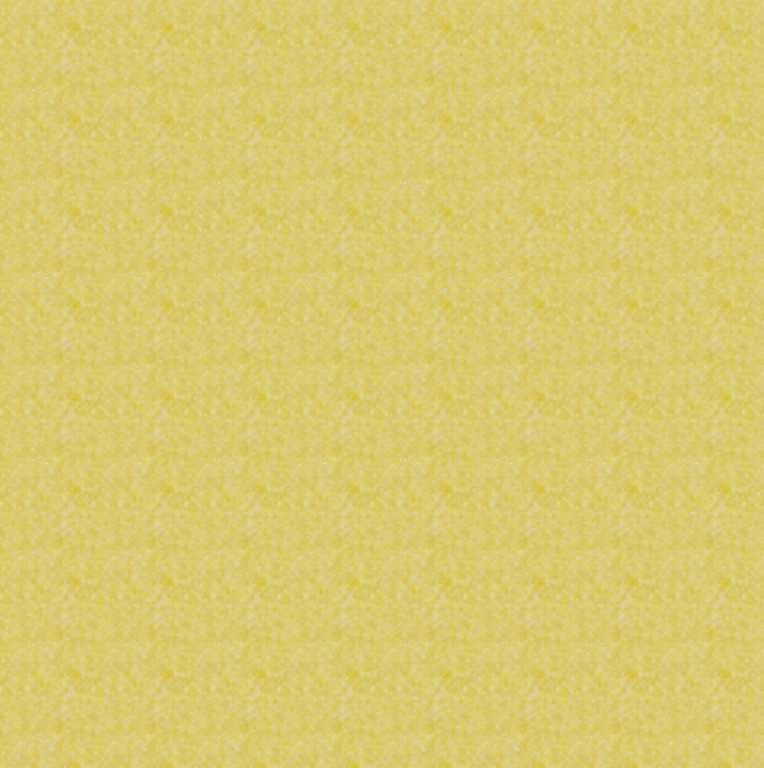
A WebGL 2 fragment shader for this texture:

```glsl
#version 300 es
precision highp float;
// Mottled straw-yellow surface: one small speckled tile repeated about 8.3 times each way.
uniform vec2 u_resolution;
out vec4 outColor;

float hash(vec2 p) {
  return fract(sin(dot(p, vec2(127.1, 311.7))) * 43758.5453);
}

// Value noise that wraps after n cells, so every tile joins its neighbours
float tileNoise(vec2 p, float n, float seed) {
  p *= n;
  vec2 cell = floor(p), f = fract(p);
  f = f * f * (3.0 - 2.0 * f);
  vec2 a = mod(cell, n) + seed, b = mod(cell + 1.0, n) + seed;
  return mix(mix(hash(a), hash(vec2(b.x, a.y)), f.x),
             mix(hash(vec2(a.x, b.y)), hash(b), f.x), f.y) - 0.5;
}

// Soft wrapped spot, leaning down to the right by the given slant
float softPatch(vec2 p, vec2 center, vec2 size, float slant) {
  vec2 d = fract(p - center + 0.5) - 0.5;
  d.y += slant * d.x;
  d /= size;
  return exp(-dot(d, d));
}

// Small tilted daubs, one per occupied cell; share sets how many cells are filled
float flecks(vec2 p, float n, float seed, float share) {
  vec2 cell = floor(p * n), f = fract(p * n);
  float total = 0.0;
  for (int j = -1; j <= 1; j++) {
    for (int i = -1; i <= 1; i++) {
      vec2 o = vec2(i, j), id = mod(cell + o, n) + seed;
      vec2 d = f - o - 0.2 - 0.6 * vec2(hash(id), hash(id + 7.3));
      float angle = 6.2832 * hash(id + 3.9);
      d = mat2(cos(angle), -sin(angle), sin(angle), cos(angle)) * d;
      float daub = 1.0 - smoothstep(0.15, 0.5, length(d * vec2(0.8, 1.5)));
      total += daub * step(hash(id + 17.1), share) * (0.5 + 0.5 * hash(id + 5.7));
    }
  }
  return min(total, 1.0);
}

void main() {
  vec2 p = gl_FragCoord.xy / u_resolution.y / vec2(0.121, 0.1204) - vec2(0.0, 0.75);
  vec2 q = p + 0.02 * vec2(tileNoise(p, 13.0, 61.0), tileNoise(p, 13.0, 83.0));

  // Paleness: small blotches and grain
  float pale = 0.03 * tileNoise(q, 9.0, 23.0) + 0.15 * tileNoise(q, 20.0, 37.0)
             + 0.16 * tileNoise(q, 31.0, 47.0);

  // Broad features that make the repeat visible
  pale += 0.022 * softPatch(q, vec2(0.38, 0.48), vec2(0.22, 0.15), 0.4);
  pale -= 0.055 * softPatch(q, vec2(0.79, 0.27), vec2(0.14, 0.06), 0.8);
  pale -= 0.015 * softPatch(q, vec2(0.42, 0.13), vec2(0.15, 0.08), 0.0);
  float smudge = softPatch(q, vec2(0.70, 0.74), vec2(0.13, 0.09), 0.3);

  // Straw base, shifted by paleness, hue and shade
  vec3 color = vec3(0.852, 0.795, 0.438) + pale * vec3(0.04, 0.15, 1.0);
  color.g += 0.022 * tileNoise(q, 19.0, 71.0);
  color += 0.036 * tileNoise(q, 29.0, 97.0) - vec3(0.006, 0.014, 0.015) * smudge;

  // Ochre daubs, and pale chips gathered around the bright cloud
  color -= vec3(0.0, 0.026, 0.08) * flecks(q, 19.0, 131.0, 0.14);
  color += vec3(0.015, 0.025, 0.08) * flecks(q, 21.0, 151.0, 0.16);
  float cluster = softPatch(p, vec2(0.42, 0.54), vec2(0.20, 0.08), 0.0);
  color += vec3(0.06, 0.07, 0.20) * cluster * flecks(p, 23.0, 173.0, 0.18);

  // Faint dotted yellow seam along each tile row
  float seam = softPatch(p, vec2(0.5, 0.0), vec2(9.0, 0.02), 0.0);
  color -= vec3(0.0, 0.0, 0.09) * seam * flecks(p, 21.0, 193.0, 0.3);

  outColor = vec4(clamp(color, 0.0, 1.0), 1.0);
}
```
